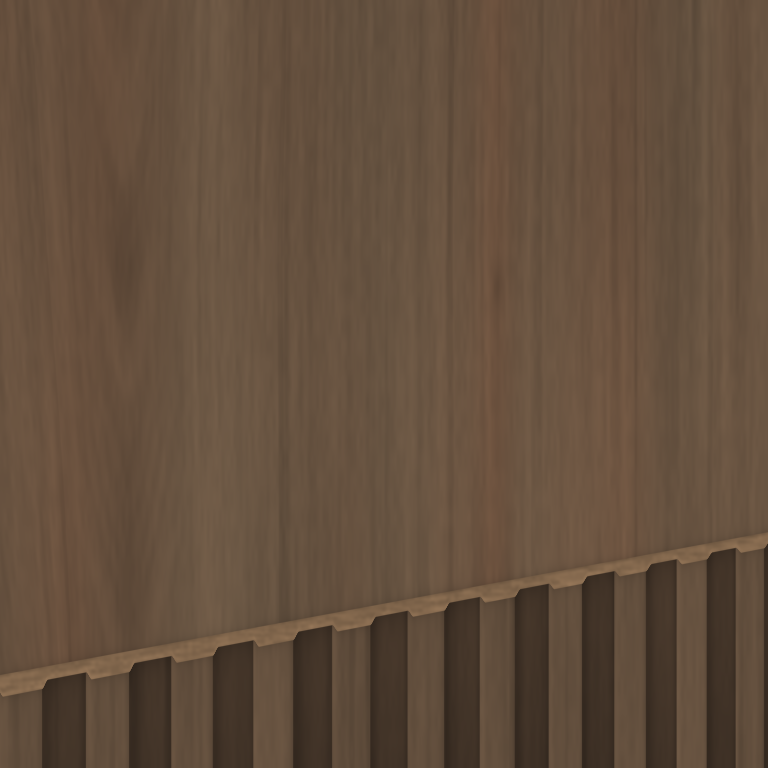
Write a Shadertoy shader that draws this texture.

```glsl
// Dark walnut wall panel above a receding row of slats capped by a sloping ledge
#define WOOD vec3(0.402, 0.322, 0.250)
#define GAP vec3(0.262, 0.205, 0.158)
#define LEDGE vec3(0.505, 0.400, 0.298)
#define GRAIN_DEPTH 0.085
#define LEDGE_BASE 0.121
#define LEDGE_SLOPE 0.186
#define FIRST_GAP 0.0547
#define PITCH 0.1154
#define PITCH_LOSS 0.00214
#define FLAME_X 0.165

float hash(vec2 p) {
    vec3 q = fract(p.xyx * 0.1031);
    q += dot(q, q.yzx + 33.33);
    return fract((q.x + q.y) * q.z);
}

// Value noise from -1 to 1
float noise(vec2 p) {
    vec2 i = floor(p), f = fract(p);
    f = f * f * (3.0 - 2.0 * f);
    float low = mix(hash(i), hash(i + vec2(1, 0)), f.x);
    float high = mix(hash(i + vec2(0, 1)), hash(i + vec2(1, 1)), f.x);
    return 2.0 * mix(low, high, f.y) - 1.0;
}

float band(float x, float centre, float width) {
    float d = (x - centre) / width;
    return exp(-d * d);
}

// Long fibres, dark veins and short pores
float grain(vec2 p) {
    float g = 0.40 * noise(p * vec2(28.0, 0.9));
    g += 0.40 * noise(p * vec2(75.0, 1.6) + 7.0);
    g += 0.45 * noise(p * vec2(160.0, 4.0) + 19.0);
    g += 0.32 * noise(p * vec2(250.0, 40.0) + 43.0);
    return g - 0.7 * smoothstep(0.45, 0.9, noise(p * vec2(95.0, 1.3) + 31.0));
}

vec3 wallColor(vec2 p) {
    // Fibres lean towards the flame figure on the left
    float lean = 0.07 * band(p.x, 0.04, 0.09) * (p.y - 0.5);
    vec2 q = p + vec2(lean + 0.004 * noise(p * vec2(6.0, 3.0)), 0.0);
    float tone = grain(q);

    // Nested V figure opening upwards
    float d = p.x - FLAME_X - 0.012 * (0.6 - p.y);
    float v = sqrt(d * d + 0.00008) - 0.20 * p.y + 0.004 * noise(p * vec2(14.0, 9.0));
    float flame = 0.7 * noise(vec2(v * 55.0, 3.0)) + 0.5 * noise(vec2(v * 130.0, p.y * 5.0));
    flame += 0.35 * noise(p * vec2(230.0, 35.0));
    tone = mix(tone, flame, 0.75 * band(d, 0.0, 0.065));
    tone -= 0.8 * band(d, 0.0, 0.022) * (band(p.y, 0.67, 0.08) + band(p.y, 0.28, 0.13));

    // Broad dark and pale boards
    tone -= 0.50 * band(p.x, 0.15, 0.07) + 0.50 * band(p.x, 0.435, 0.05);
    tone += 0.45 * band(p.x, 0.275, 0.04) + 0.50 * band(p.x, 0.565, 0.05);
    tone += 0.25 * band(p.x, 0.78, 0.06) + 0.20 * band(p.x, 0.96, 0.05);
    tone -= 0.9 * band(p.x, 0.828, 0.0022) + 0.6 * band(p.x, 0.375, 0.005);

    // Small dark knot streak
    tone -= 1.2 * band(p.x, 0.648 + 0.06 * (p.y - 0.63), 0.007) * band(p.y, 0.63, 0.035);

    float red = band(p.x, 0.10, 0.10) + band(p.x, 0.645, 0.025) + 0.9 * band(p.x, 0.79, 0.06);
    red += 0.4 * noise(p * vec2(22.0, 1.0) + 61.0) - 0.4 * band(p.x, 0.27, 0.05);
    vec3 tint = 1.0 + red * vec3(0.025, -0.020, -0.035);
    float light = 0.98 + 0.05 * band(p.y, 0.42, 0.35);
    return WOOD * tint * light * (1.0 + GRAIN_DEPTH * tone);
}

// Slat index; spacing narrows to the right
float slatIndex(float x) {
    float root = PITCH * PITCH - 4.0 * PITCH_LOSS * (x - FIRST_GAP);
    return (PITCH - sqrt(max(root, 0.0))) / (2.0 * PITCH_LOSS);
}

// Signed distance to the gap sides, negative inside a gap
float gapDistance(float x) {
    float n = slatIndex(x);
    float pitch = PITCH - 2.0 * PITCH_LOSS * n;
    return (abs(fract(n + 0.25) - 0.5) - 0.25) * pitch;
}

vec3 slatColor(vec2 p, float depth, float px) {
    float n = slatIndex(p.x), id = floor(n), t = fract(n);
    float g = grain(p + vec2(id * 0.37, id * 0.61));
    float tone = 0.95 + 0.08 * (hash(vec2(id + 5.0, 3.0)) - 0.5);
    vec3 face = WOOD * (tone + 0.075 * g);
    face *= 1.0 + 0.06 * band(t, 0.53, 0.04) - 0.08 * band(t, 1.0, 0.04);
    face *= 1.0 - 0.10 * exp(-max(depth, 0.0) / 0.008);

    // Recess: side shadow, shade under the ledge and falling light
    vec3 recess = GAP * (1.0 + 0.07 * g);
    recess *= 1.06 - 0.20 * band(t, 0.03, 0.10) - 0.14 * band(t, 0.5, 0.05);
    recess *= 1.0 - 0.16 * exp(-max(depth, 0.0) / 0.02) - 0.5 * max(depth - 0.02, 0.0);
    return mix(recess, face, smoothstep(-px, px, gapDistance(p.x)));
}

void mainImage(out vec4 fragColor, in vec2 fragCoord) {
    vec2 p = fragCoord / iResolution.xy;
    float px = 0.8 / iResolution.y;
    float below = LEDGE_BASE + LEDGE_SLOPE * p.x - p.y;

    // Ledge edge steps out over each slat with slanted notches
    float outward = smoothstep(-0.004, 0.004, gapDistance(p.x - 0.004));
    float depth = below - mix(0.029, 0.020, p.x) * mix(0.62, 1.0, outward);

    vec3 wall = wallColor(p) * (1.0 - 0.10 * exp(-max(-below, 0.0) / 0.006));
    float streak = noise(vec2(p.x * 45.0 + p.y * 90.0, below * 160.0));
    vec3 ledge = LEDGE * (1.0 + 0.07 * streak + 0.04 * noise(p * 190.0));
    ledge *= 1.0 + 0.06 * band(depth, -0.003, 0.003) - 0.08 * band(below, 0.0, 0.003);

    vec3 color = mix(wall, ledge, smoothstep(-px, px, below));
    color = mix(color, slatColor(p, depth, px), smoothstep(-px, px, depth));
    fragColor = vec4(color, 1.0);
}
```
